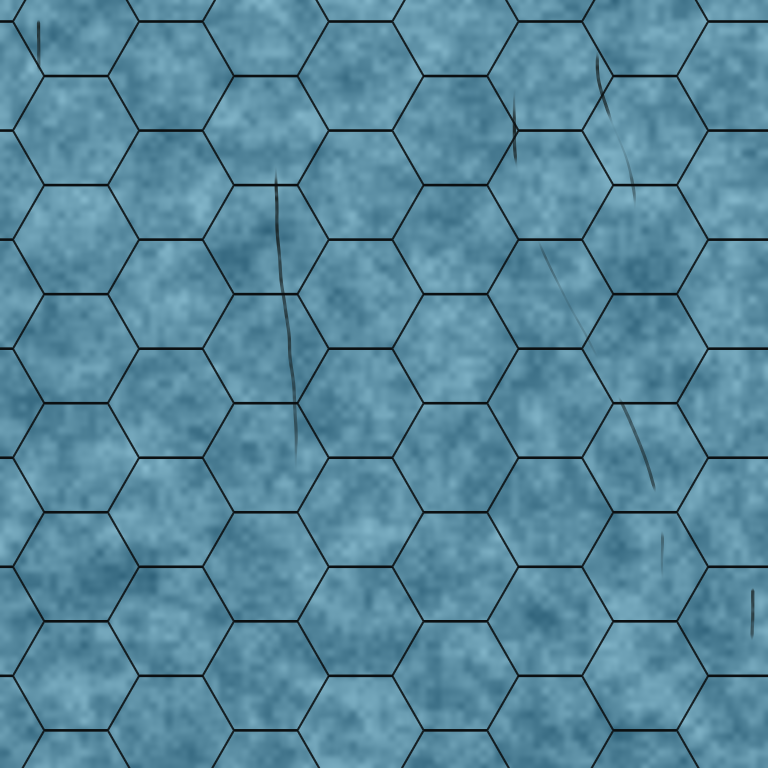
This pattern is drawn by a WebGL 1 fragment shader. Its source:

```glsl
precision highp float;

uniform vec2 u_resolution;

#define COLUMN_STEP 0.1235
#define ROW_STEP 0.142
#define GRID_ORIGIN vec2(0.099, 0.830)
#define FLAT_LINE 0.0034
#define SLANT_LINE 0.0027
#define SCRATCH_WIDTH 0.0042
#define MOTTLE 0.38
#define TILE_TINT 0.025
#define BASE_COLOR vec3(0.355, 0.555, 0.640)
#define LINE_COLOR vec3(0.045, 0.060, 0.065)
#define SCRATCH_COLOR vec3(0.090, 0.120, 0.120)

float hash(vec2 p) {
  vec3 q = fract(vec3(p.xyx) * 0.1031);
  q += dot(q, q.yzx + 33.33);
  return fract((q.x + q.y) * q.z);
}

float noise(vec2 p) {
  vec2 i = floor(p);
  vec2 f = fract(p);
  f = f * f * (3.0 - 2.0 * f);
  float low = mix(hash(i), hash(i + vec2(1.0, 0.0)), f.x);
  float high = mix(hash(i + vec2(0.0, 1.0)), hash(i + 1.0), f.x);
  return mix(low, high, f.y);
}

// Coverage of a band of the given width at distance d from its axis
float stroke(float d, float width, float pixel) {
  return clamp((0.5 * width - d) / pixel + 0.5, 0.0, 1.0);
}

// Offset from the centre of the nearest flat-topped hexagon
vec2 hexOffset(vec2 p) {
  vec2 period = vec2(2.0 * COLUMN_STEP, ROW_STEP);
  vec2 even = mod(p + 0.5 * period, period) - 0.5 * period;
  vec2 odd = mod(p, period) - 0.5 * period;
  return dot(even, even) < dot(odd, odd) ? even : odd;
}

float hexLines(vec2 q, float pixel) {
  vec2 a = abs(q);
  vec2 neighbour = vec2(COLUMN_STEP, 0.5 * ROW_STEP);
  float flatEdge = abs(0.5 * ROW_STEP - a.y);
  float slantEdge = abs(0.5 * length(neighbour) - dot(a, normalize(neighbour)));
  return max(stroke(flatEdge, FLAT_LINE, pixel),
             0.88 * stroke(slantEdge, SLANT_LINE, pixel));
}

// Broken downward scratch that drifts right and fades along its length
float scratch(vec2 p, vec2 top, float span, float drift, float pixel) {
  float v = (top.y - p.y) / span;
  float bend = smoothstep(0.1, 0.9, v);
  float x = top.x + drift * bend + 0.003 * (noise(vec2(p.y * 30.0, top.x * 50.0)) - 0.5);
  float slope = drift / span * 7.5 * bend * (1.0 - bend);
  float d = abs(p.x - x) / sqrt(1.0 + slope * slope);
  float ends = smoothstep(0.0, 0.08, v) * smoothstep(1.0, 0.85, v);
  float gap = 2.4 * drift;
  float unbroken = smoothstep(gap - 0.1, gap + 0.1, noise(vec2(p.y * 18.0, top.x * 40.0)));
  float grain = mix(0.6, 1.0, noise(p * 170.0));
  float width = SCRATCH_WIDTH * mix(0.5, 1.0, ends * unbroken);
  return stroke(d, width, pixel) * ends * unbroken * grain * (1.0 - 0.5 * v);
}

float scratches(vec2 p, float pixel) {
  // Fork beside the longest strand
  float cover = scratch(p, vec2(0.778, 0.935), 0.21, 0.048, pixel);
  // Strands spread across the width, long in the middle and short at the sides
  for (int i = 0; i < 4; i++) {
    float k = float(i);
    float side = 1.0 - k / 1.5;
    float middle = 0.57 + 0.37 * side * side * side;
    float reach = 0.035 + (1.0 - side * side) * (0.26 - 0.22 * side);
    float drift = 16.0 * pow(reach, 4.0);
    vec2 top = vec2(0.05 + 0.31 * k, middle + reach);
    cover = max(cover, scratch(p, top, 2.0 * reach, drift, pixel));
  }
  return cover;
}

void main() {
  vec2 p = gl_FragCoord.xy / u_resolution;
  float pixel = 1.0 / min(u_resolution.x, u_resolution.y);
  vec2 q = hexOffset(p - GRID_ORIGIN);
  vec2 tile = floor((p - q) / vec2(COLUMN_STEP, 0.5 * ROW_STEP) + 0.5);

  // Cloudy glaze
  float cloud = 0.36 * noise(p * 20.0) + 0.36 * noise(p * 46.0 + 7.0)
              + 0.28 * noise(p * 100.0 + 19.0);
  float tone = MOTTLE * (cloud - 0.5);
  tone += TILE_TINT * (hash(tile + 40.0) - 0.5);
  tone += 0.035 * (p.y - 0.5) + 0.02 * (p.x - 0.5);
  vec3 color = BASE_COLOR + tone * vec3(1.0, 1.0, 0.95);

  // Scratches and joints
  color = mix(color, SCRATCH_COLOR, scratches(p, pixel));
  color = mix(color, LINE_COLOR, hexLines(q, pixel));
  gl_FragColor = vec4(color, 1.0);
}
```
